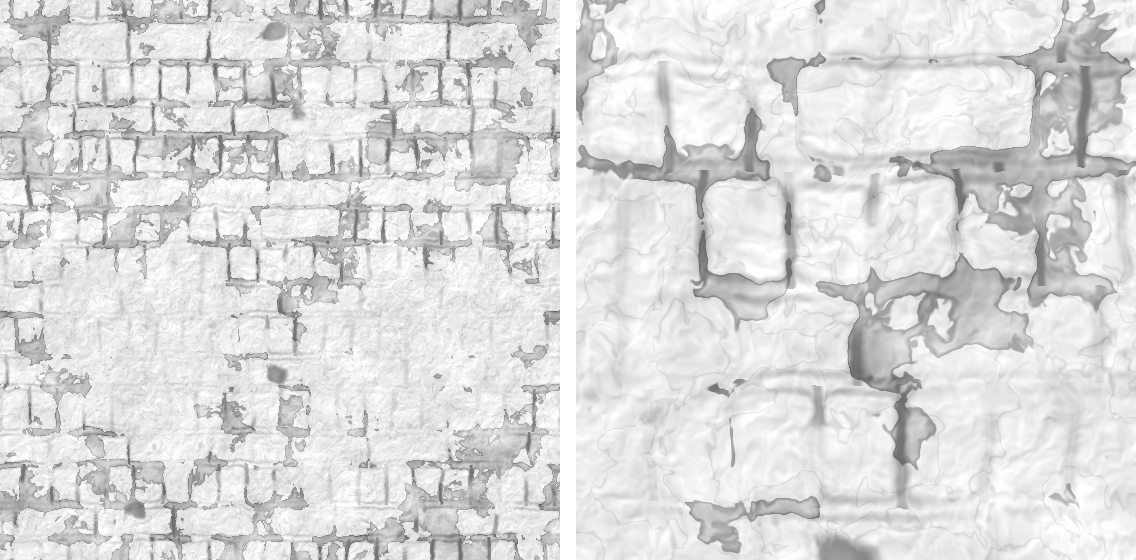
Left: the whole. Right: its middle third, enlarged.
Write a Shadertoy shader that draws this texture map.

```glsl
const int ROWS = 15;
const float STRETCHERS = 7.0;
const float HEADERS = 20.0;
// Course boundaries measured downward, and the first joint in each course
const float COURSE_TOP[16] = float[16](.035, .113, .186, .243, .314, .372, .436, .505,
                                       .563, .635, .693, .771, .829, .902, .961, 1.035);
const float FIRST_JOINT[15] = float[15](.087, .037, .130, .043, .052, .037, .010, .074,
                                        .028, .011, .002, .088, .040, .026, .022);

struct Brick { float edge; float joint; float seed; };

float hash(vec2 p) {
    vec3 q = fract(p.xyx * vec3(.1031, .1030, .0973));
    q += dot(q, q.yzx + 33.33);
    return fract((q.x + q.y) * q.z);
}

// Value noise that wraps after a whole number of cells
float tileNoise(vec2 p, float period, float seed) {
    vec2 cell = floor(p), f = fract(p);
    f = f * f * f * (f * (f * 6.0 - 15.0) + 10.0);
    vec2 a = mod(cell, period) + seed * 17.0;
    vec2 b = mod(cell + 1.0, period) + seed * 17.0;
    return mix(mix(hash(a), hash(vec2(b.x, a.y)), f.x),
               mix(hash(vec2(a.x, b.y)), hash(b), f.x), f.y);
}

float fbm(vec2 p, float frequency, int octaves, float seed) {
    float sum = 0.0, weight = 0.5, total = 0.0;
    for (int i = 0; i < octaves; i++) {
        sum += weight * tileNoise(p * frequency + 0.37 * float(i), frequency, seed + float(i));
        total += weight;
        weight *= 0.55;
        frequency *= 2.0;
    }
    return sum / total;
}

vec2 wrapDelta(vec2 p, vec2 center) { return fract(p - center + 0.5) - 0.5; }

float blob(vec2 p, vec2 center, vec2 radius) {
    return 1.0 - length(wrapDelta(p, center) / radius);
}

float roundBox(vec2 p, vec2 halfSize, float radius) {
    vec2 q = abs(p) - halfSize + radius;
    return length(max(q, 0.0)) + min(max(q.x, q.y), 0.0) - radius;
}

// Alternating stretcher and header courses, with two header courses meeting mid-wall
Brick brickAt(vec2 p) {
    p = fract(p);
    float y = p.y < COURSE_TOP[0] ? p.y + 1.0 : p.y;
    int row = 0;
    for (int i = 1; i < ROWS; i++) if (y >= COURSE_TOP[i]) row = i;
    bool stretcher = (row % 2 == 0) == (row < 6);
    float count = stretcher ? STRETCHERS : HEADERS;
    float x = (p.x - FIRST_JOINT[row]) * count;
    float seed = hash(vec2(mod(floor(x), count) + 3.0, float(row) + 40.0));
    vec2 size = vec2(1.0 / count, COURSE_TOP[row + 1] - COURSE_TOP[row]);
    vec2 local = vec2((fract(x) - 0.5) * size.x, y - COURSE_TOP[row] - 0.5 * size.y);
    vec2 halfSize = 0.5 * size - vec2(0.0025, 0.0045 + 0.002 * seed);
    return Brick(roundBox(local, halfSize, 0.007), 0.5 * size.x - abs(local.x), seed);
}

// Plaster is thickest over the lower middle of the wall
float plasterCover(vec2 p, float variation) {
    float core = max(blob(p, vec2(.27, .62), vec2(.20, .21)),
                     blob(p, vec2(.75, .66), vec2(.22, .19)));
    core = max(core, blob(p, vec2(.59, .84), vec2(.07, .13)));
    float band = smoothstep(.42, .47, p.y) * (1.0 - smoothstep(.73, .82, p.y));
    return clamp(max(core, 0.0) * 1.7 + band * 0.28 + (variation - 0.5) * 0.7, 0.0, 1.0);
}

float hollows(vec2 p) {
    float hole = max(blob(p, vec2(.533, .202), vec2(.030, .026)),
                     blob(p, vec2(.490, .055), vec2(.028, .022)));
    hole = max(hole, blob(p, vec2(.245, .912), vec2(.026, .020)));
    return max(hole, blob(p, vec2(.490, .668), vec2(.026, .024)));
}

void mainImage(out vec4 fragColor, in vec2 fragCoord) {
    vec2 p = fragCoord / iResolution.xy;
    p.y = 1.0 - p.y;
    vec2 warp = vec2(fbm(p, 24.0, 4, 1.0), fbm(p, 24.0, 4, 9.0)) - 0.5;
    vec2 bent = p + warp * 0.012;
    vec2 torn = p + warp * 0.032;

    // Brickwork with one whole white brick set across a header course
    Brick brick = brickAt(bent);
    float lone = roundBox(wrapDelta(bent, vec2(.537, .398)), vec2(.071, .028), 0.009);
    float besideLone = smoothstep(.002, .006, lone);
    float edge = mix(lone, brick.edge, besideLone);
    float inside = 1.0 - smoothstep(-0.004, 0.003, edge);

    // Ragged paint field: positive where the white coat survives
    float flakes = fbm(torn, 19.0, 5, 20.0);
    float cover = plasterCover(p, fbm(p, 7.0, 3, 30.0));
    float bias = mix(-0.07, 0.08 + 0.15 * (brick.seed - 0.4), inside);
    bias += 0.30 * cover + 0.3 * (1.0 - smoothstep(-.006, 0.0, lone));
    float coat = flakes - 0.5 + bias;
    float painted = smoothstep(-0.008, 0.014, coat);
    float rim = smoothstep(-0.07, -0.008, coat) * (1.0 - painted);

    // Surface relief, stains and hairline flake outlines
    float relief = fbm(torn, 80.0, 3, 40.0) - fbm(torn + vec2(.002, .003), 80.0, 3, 40.0);
    float stain = fbm(p, 22.0, 5, 50.0) - 0.5;
    float crease = 1.0 - smoothstep(0.0, 0.028, abs(fbm(torn, 30.0, 4, 60.0) - 0.5));
    float bareTone = mix(0.77, 0.81, inside) + 0.38 * stain + 0.22 * relief;
    float coatTone = 0.928 + 0.16 * stain + 0.24 * relief - 0.075 * crease;
    float tone = mix(bareTone, coatTone, painted) - 0.17 * rim;

    // Dark open joints and soft brick outlines, hidden beneath plaster
    float wear = smoothstep(0.34, 0.64, fbm(p, 18.0, 3, 70.0));
    float exposed = 1.0 - smoothstep(0.15, 0.60, cover);
    float gap = (1.0 - smoothstep(0.001, 0.0042, brick.joint)) * besideLone;
    float outline = 1.0 - smoothstep(0.0, 0.0045, abs(edge));
    tone -= outline * mix(0.04, 0.15, wear) * mix(0.3, 1.0, exposed);
    tone = mix(tone, 0.40, gap * wear * mix(0.2, 0.85, exposed) * (1.0 - 0.45 * painted));

    // Recesses where brick has fallen away, and the cleaner pale courses
    float hollow = smoothstep(0.1, 0.5, hollows(bent) + 1.6 * (0.5 - flakes));
    tone = mix(tone, 0.50 + 0.6 * stain, hollow * 0.85);
    float pale = (p.y - 0.36) / 0.075;
    tone += 0.035 * exp(-pale * pale);
    fragColor = vec4(vec3(clamp(tone, 0.22, 0.995)), 1.0);
}
```
